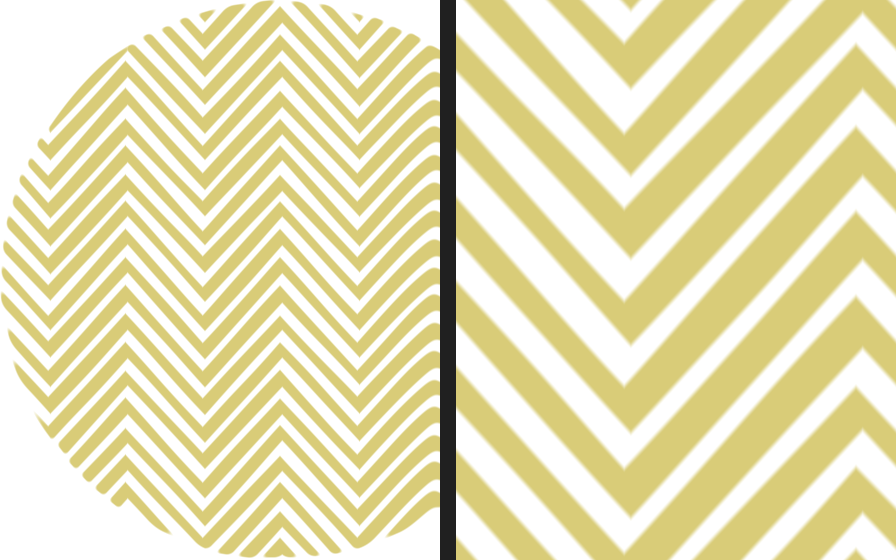
Left, the full canvas; right, a detail of the centre.
Give the GLSL for this pattern, as a Shadertoy shader.

```glsl
// A disc of hand-cut golden chevron stripes on white, cropped on its right side.
// Each stripe lies between two zigzag edges; a small sideways offset between them
// makes rising arms thicker than falling ones. Gradient noise varies every stripe.

const vec3  PAPER = vec3(1.0);
const vec3  GOLD  = vec3(0.85, 0.80, 0.47);

// Lengths are in canvas heights.
const vec2  DISC_CENTER    = vec2(0.501, 0.5);
const float DISC_RADIUS    = 0.5;
const float RIM_WOBBLE     = 0.012;
const float TIP_ROUNDING   = 0.008;
const float FOLD_PERIOD    = 0.276;   // peak to peak, across
const float STRIPE_SPACING = 0.0501;  // stripe to stripe, down
const float FOLD_SLOPE     = 6.0 * STRIPE_SPACING / FOLD_PERIOD;
const vec2  PEAK           = vec2(0.502, 0.6393);
const float STRIPE_SHARE   = 0.56;    // gold part of one spacing
const float EDGE_OFFSET    = 0.0020;  // half the sideways shift between edges
const float SOFT_PEAK      = 0.015;   // rounding of the rightmost peaks
const float SHIFT_WOBBLE   = 0.10;    // in spacings
const float WIDTH_WOBBLE   = 0.07;    // in spacings
const float EDGE_SOFTNESS  = 0.0018;

vec2 hashGradient(vec2 cell) {
    float angle = 6.2831853 * fract(sin(dot(cell, vec2(127.1, 311.7))) * 43758.55);
    return vec2(cos(angle), sin(angle));
}

float gradientNoise(vec2 p) {
    vec2 i = floor(p), f = fract(p);
    vec2 w = f * f * f * (f * (f * 6.0 - 15.0) + 10.0);
    vec2 ex = vec2(1.0, 0.0), ey = vec2(0.0, 1.0);
    float a = dot(hashGradient(i), f);
    float b = dot(hashGradient(i + ex), f - ex);
    float c = dot(hashGradient(i + ey), f - ey);
    float d = dot(hashGradient(i + 1.0), f - 1.0);
    return mix(mix(a, b, w.x), mix(c, d, w.x), w.y);
}

float smoothMax(float a, float b, float radius) {
    float h = max(radius - abs(a - b), 0.0) / radius;
    return max(a, b) + 0.25 * radius * h * h;
}

// Zigzag height: zero at sharp peaks, negative in the valleys.
float zigzag(float x) {
    float turn = (x - PEAK.x) / FOLD_PERIOD;
    float fromPeak = (fract(turn + 0.5) - 0.5) * FOLD_PERIOD;
    float rounding = SOFT_PEAK * smoothstep(0.68, 0.76, x);
    return -FOLD_SLOPE * length(vec2(fromPeak, rounding));
}

// Signed distance to the nearest stripe; also returns that stripe's index.
float stripeDistance(vec2 p, out float stripe) {
    float y = p.y - PEAK.y;
    float above = (y - zigzag(p.x + EDGE_OFFSET)) / STRIPE_SPACING;
    float below = (y - zigzag(p.x - EDGE_OFFSET)) / STRIPE_SPACING + STRIPE_SHARE;
    stripe = floor(0.5 * (above + below) + 0.5);

    // Slow drift in position and thickness along each stripe
    vec2 along = vec2(p.x * 7.0, stripe * 1.37 + 0.5);
    float shift = SHIFT_WOBBLE * gradientNoise(along);
    float widen = WIDTH_WOBBLE * gradientNoise(along + 41.3);
    float outside = max(above - stripe - shift, stripe - below + shift) - widen;
    return outside * STRIPE_SPACING / sqrt(1.0 + FOLD_SLOPE * FOLD_SLOPE);
}

void mainImage(out vec4 fragColor, in vec2 fragCoord) {
    vec2 p = fragCoord / iResolution.y;

    float stripe;
    float band = stripeDistance(p, stripe);

    // Uneven rim: every stripe ends at its own radius
    float wobble = RIM_WOBBLE * gradientNoise(vec2(p.x * 5.0, stripe * 1.61 + 0.3));
    float disc = length(p - DISC_CENTER) - DISC_RADIUS + abs(wobble);

    float shape = smoothMax(band, disc, TIP_ROUNDING);
    float blur = max(EDGE_SOFTNESS, 1.0 / iResolution.y);
    float ink = 1.0 - smoothstep(-blur, blur, shape);
    fragColor = vec4(mix(PAPER, GOLD, ink), 1.0);
}
```
